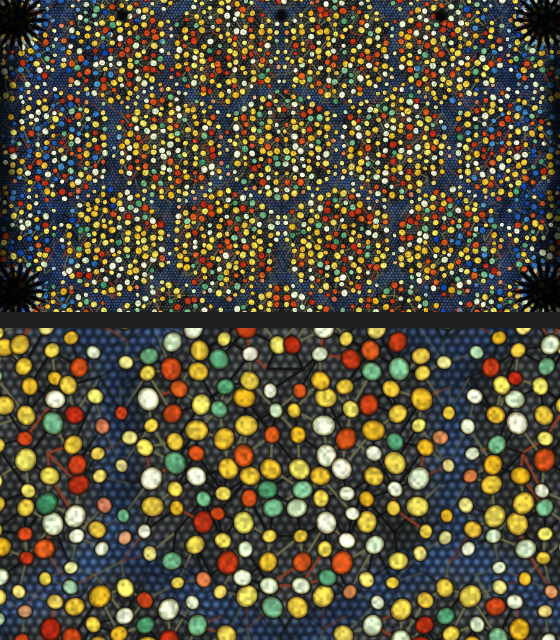
Top, the full canvas; bottom, a detail of the centre.
Give the GLSL for this pattern, as a WebGL 2 fragment shader.

```glsl
#version 300 es
precision highp float;
// Kaleidoscope of hexagonal fields filled with jewel-like beads over a dark netted ground.
uniform vec2 u_resolution;
out vec4 outColor;

float hash(vec2 p) {
  vec3 q = fract(p.xyx * vec3(0.1031, 0.1030, 0.0973));
  q += dot(q, q.yzx + 33.33);
  return fract((q.x + q.y) * q.z);
}

float noise(vec2 p) {
  vec2 i = floor(p), f = fract(p);
  f *= f * (3.0 - 2.0 * f);
  return mix(mix(hash(i), hash(i + vec2(1, 0)), f.x),
             mix(hash(i + vec2(0, 1)), hash(i + 1.0), f.x), f.y);
}

float segment(vec2 p, vec2 a, vec2 b) {
  vec2 d = b - a;
  return length(p - a - d * clamp(dot(p - a, d) / dot(d, d), 0.0, 1.0));
}

// Offset from the nearest centre of a hexagonal lattice
vec2 hexOffset(vec2 p) {
  vec2 s = vec2(0.36, 0.6235);
  vec2 a = mod(p + 0.5 * s, s) - 0.5 * s;
  vec2 b = mod(p, s) - 0.5 * s;
  return dot(a, a) < dot(b, b) ? a : b;
}

// Jittered bead position in staggered columns, mirrored about x = 0
vec2 mirrorId(vec2 id) { return vec2(max(id.x, -1.0 - id.x), id.y) + 50.0; }

vec2 beadCentre(vec2 id) {
  vec2 m = mirrorId(id);
  vec2 jitter = vec2(hash(m), hash(m + 17.3)) - 0.5;
  vec2 c = m - 49.5 + vec2(0.0, 0.5 * mod(m.x, 2.0)) + 0.48 * jitter;
  return 0.0265 * vec2(id.x < 0.0 ? -c.x : c.x, c.y);
}

vec3 beadColour(vec2 id, float side) {
  float h = hash(id + 81.7), v = hash(id + 142.1);
  vec3 c = mix(vec3(0.88, 0.68, 0.12), vec3(0.93, 0.91, 0.42), v);
  if (h > 0.48) c = mix(vec3(0.80, 0.90, 0.74), vec3(0.97, 0.98, 0.88), v);
  if (h > 0.70) c = mix(vec3(0.70, 0.16, 0.08), vec3(0.85, 0.38, 0.12), v);
  if (h > 0.90) c = mix(vec3(0.25, 0.55, 0.38), vec3(0.55, 0.80, 0.62), v);
  if (hash(id + 205.9) < 0.28 * side) c = mix(vec3(0.06, 0.24, 0.62), vec3(0.30, 0.60, 0.80), v);
  return c;
}

void main() {
  vec2 uv = gl_FragCoord.xy / u_resolution.y;
  float width = u_resolution.x / u_resolution.y;
  vec2 p = uv - vec2(0.503 * width, 0.535);
  float aa = max(1.0 / u_resolution.y, 0.0015);
  float side = smoothstep(0.35, 0.85, abs(p.x));

  // Grey ground with a fine dark net, bluer along the seams
  vec2 q = abs(hexOffset(p));
  float seam = smoothstep(0.14, 0.18, max(q.x, dot(q, vec2(0.5, 0.866))));
  vec3 col = mix(vec3(0.20, 0.21, 0.21), vec3(0.16, 0.23, 0.34), seam);
  col = mix(col, vec3(0.08, 0.16, 0.33), 0.55 * side);
  col *= 0.75 + 0.55 * noise(p * 24.0 + 60.0);
  vec2 net = p * 6.2832 / 0.0105;
  float mesh = cos(net.x) * cos(net.y * 0.577) + 0.5 * cos(net.y * 1.155);
  col *= 0.92 + 0.42 * mesh;

  // Dark, olive and rusty strands linking neighbouring beads
  vec2 cell = floor(p / 0.0265);
  for (int j = -2; j <= 1; j++)
  for (int i = -2; i <= 1; i++) {
    vec2 id = cell + vec2(i, j);
    vec2 m = mirrorId(id);
    vec2 a = beadCentre(id);
    vec2 b = beadCentre(id + vec2(1.0, floor(3.0 * hash(m + 5.1)) - 1.0));
    vec2 c = beadCentre(id + vec2(floor(2.0 * hash(m + 9.4)), 1.0));
    float d = min(segment(p, a, b), segment(p, a, c));
    float h = hash(m + 31.0);
    vec3 strand = h > 0.85 ? vec3(0.58, 0.23, 0.12) : h > 0.5 ? vec3(0.43, 0.43, 0.29) : vec3(0.06);
    col = mix(col, strand, (0.85 - 0.55 * seam) * (1.0 - smoothstep(0.0006, 0.0008 + aa, d)));
  }

  // Beads: large inside each hexagon, small and pale along its seams
  for (int j = -2; j <= 1; j++)
  for (int i = -1; i <= 1; i++) {
    vec2 id = cell + vec2(i, j);
    vec2 m = mirrorId(id);
    vec2 c = beadCentre(id);
    vec2 o = abs(hexOffset(c));
    float outer = smoothstep(0.15, 0.18, max(o.x, dot(o, vec2(0.5, 0.866))));
    float corner = smoothstep(0.165, 0.195, length(o));
    if (hash(m + 63.0) < 0.03 + 0.1 * outer + 0.6 * corner) continue;
    vec2 d = p - c;
    float r = mix(0.0072 + 0.0046 * hash(m + 44.0), 0.0066, outer);
    r *= 1.0 + 0.06 * cos(2.0 * atan(d.y, d.x) + 40.0 * hash(m));
    float dist = length(d);
    vec3 bead = beadColour(id, side);
    bead = mix(bead, vec3(0.86, 0.91, 0.78), 0.65 * outer * step(0.3, hash(m + 7.7)));
    bead *= 0.78 + 0.44 * noise(p * 260.0 + 500.0);
    bead = mix(bead, bead * vec3(0.60, 0.54, 0.42), smoothstep(0.65 * r, r, dist));
    col = mix(col, vec3(0.07, 0.07, 0.075), 0.75 * (1.0 - smoothstep(r, r + 0.003, dist)));
    col = mix(col, bead, 1.0 - smoothstep(r - 0.5 * aa, r + 0.5 * aa, dist));
  }

  // Dark rosettes with spokes in the four corners
  vec2 star = abs(uv - vec2(0.5 * width, 0.5)) - vec2(0.5 * width - 0.052, 0.435);
  float radius = length(star);
  float spoke = 0.5 + 0.5 * cos(18.0 * atan(star.y, star.x));
  float reach = 0.05 + 0.05 * spoke * spoke;
  col *= mix(0.08, 1.0, smoothstep(reach - 0.012, reach + 0.018, radius));
  float ring = smoothstep(0.6, 0.9, 1.0 - spoke) * (1.0 - smoothstep(0.004, 0.010, abs(radius - 0.075)));
  col = mix(col, vec3(0.75, 0.84, 0.80), 0.7 * ring);

  // Small dark knots near the top, then shaded left and right margins
  vec2 knot = vec2(mod(p.x + 0.255, 0.51) - 0.255, uv.y - 0.95);
  col *= mix(0.15, 1.0, smoothstep(0.010, 0.030, length(knot)));
  float margin = min(uv.x, width - uv.x) + 0.04 * (noise(uv * 18.0) - 0.5);
  col *= mix(0.3, 1.0, smoothstep(0.0, 0.08, margin));
  outColor = vec4(clamp(col, 0.0, 1.0), 1.0);
}
```
